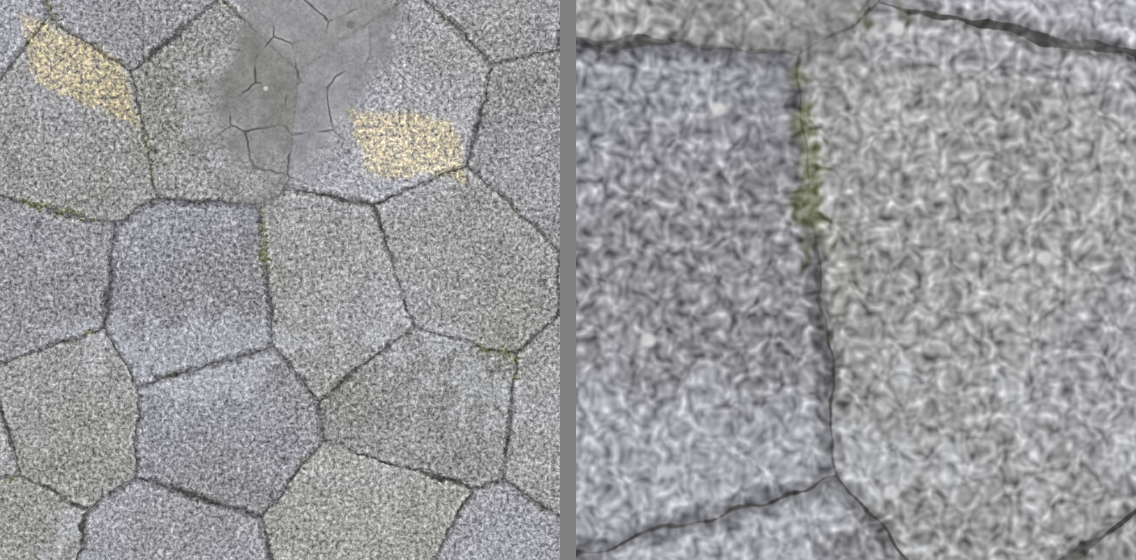
Left, the full canvas; right, a detail of the centre.
A Shadertoy shader for this texture:

```glsl
// Weathered concrete paving: irregular hexagonal stones from a jittered hex
// lattice (cellular distance to the borders), layered gradient noise for the
// grain, then joints, moss, pale yellow paint and a smooth, cracked worn area.

#define STONES 3.4        // stones across the canvas
#define JITTER 0.6        // irregularity of the lattice
#define GRAIN 135.0       // grain cells across the canvas
#define GRAIN_CONTRAST 0.255
#define JOINT_WIDTH 0.0019
#define STONE_COLOR vec3(0.622, 0.622, 0.630)
#define JOINT_COLOR vec3(0.29, 0.285, 0.28)
#define MOSS_COLOR vec3(0.47, 0.49, 0.36)
#define PAINT_TINT vec3(1.20, 1.13, 0.94)
#define LICHEN_COLOR vec3(0.73, 0.74, 0.765)

const float ROW_HEIGHT = 0.87;

vec2 hash2(vec2 p) {
    vec3 h = fract(p.xyx * vec3(0.1031, 0.1030, 0.0973));
    h += dot(h, h.yzx + 33.33);
    return fract((h.xx + h.yz) * h.zy);
}

float cornerSlope(vec2 cell, vec2 offset) {
    float angle = 6.2832 * hash2(cell + 57.0).x;
    return dot(vec2(cos(angle), sin(angle)), offset);
}

// Gradient noise, about -0.7 to 0.7
float noise(vec2 p) {
    vec2 i = floor(p), f = p - i, e = vec2(1, 0);
    vec2 u = f * f * f * (f * (f * 6.0 - 15.0) + 10.0);
    return mix(mix(cornerSlope(i, f), cornerSlope(i + e, f - e), u.x),
               mix(cornerSlope(i + e.yx, f - e.yx), cornerSlope(i + 1.0, f - 1.0), u.x), u.y);
}

vec2 stoneCenter(vec2 cell) {
    vec2 lattice = vec2(cell.x + 0.5 * mod(cell.y, 2.0), cell.y * ROW_HEIGHT);
    return lattice + JITTER * (hash2(cell + 19.0) - 0.5);
}

// x: distance to the nearest border, yz: random values of the stone
vec3 paving(vec2 p) {
    vec2 base = floor(vec2(p.x, p.y / ROW_HEIGHT));
    vec2 nearest = vec2(9.0), id = base;
    for (int k = 0; k < 25; k++) {
        vec2 cell = base + vec2(k % 5 - 2, k / 5 - 2);
        vec2 r = stoneCenter(cell) - p;
        if (dot(r, r) < dot(nearest, nearest)) { nearest = r; id = cell; }
    }
    float border = 9.0;
    for (int k = 0; k < 25; k++) {
        vec2 r = stoneCenter(base + vec2(k % 5 - 2, k / 5 - 2)) - p;
        vec2 across = r - nearest;
        if (dot(across, across) > 1e-4)
            border = min(border, dot(0.5 * (r + nearest), normalize(across)));
    }
    return vec3(border, hash2(id + 7.0));
}

// Scattered round spots; share is the part of grid cells that holds one
float spots(vec2 p, float count, float radius, float share) {
    vec2 cell = floor(p * count), h = hash2(cell + 91.0);
    vec2 center = (cell + 0.3 + 0.4 * h) / count;
    float present = step(hash2(cell + 33.0).x, share);
    return present * smoothstep(radius, radius * 0.4, length(p - center));
}

void mainImage(out vec4 fragColor, in vec2 fragCoord) {
    vec2 uv = fragCoord / iResolution.y;
    float pixel = 1.0 / iResolution.y;
    float coarse = noise(uv * 5.0 + 3.0);
    float medium = noise(uv * 21.0);
    float rough = noise(uv * 60.0 + 8.0);

    // Stones with ragged borders
    vec2 ragged = uv + 0.007 * vec2(medium, noise(uv * 19.0 + 40.0));
    ragged += 0.004 * vec2(rough, noise(uv * 55.0 + 23.0));
    vec3 stone = paving(ragged * STONES);
    float border = stone.x / STONES;

    // Worn area that loses its grain
    vec2 w = uv - vec2(0.53, 0.87);
    w.x -= 0.3 * w.y;
    float worn = 1.0 - smoothstep(0.65, 1.2, length(w / vec2(0.15, 0.25)) + 0.45 * coarse + 0.25 * medium);

    // Grain, skewed to light, and tone of each stone
    vec2 g = uv * GRAIN;
    g += 0.5 * vec2(noise(g * 0.5), noise(g * 0.5 + 31.0));
    float grain = noise(g) + 0.75 * noise(g * 1.8 + 11.0);
    grain += 0.35 * grain * abs(grain);
    float tone = 0.07 * (stone.y - 0.5) + 0.06 * coarse + 0.06 * medium + 0.06 * rough;
    tone += GRAIN_CONTRAST * grain * mix(1.0, 0.2, worn) - 0.055 * worn;
    vec3 color = STONE_COLOR + tone;
    color += (stone.z - 0.5 + 0.6 * coarse) * vec3(-0.010, -0.007, 0.03);

    // Pits, bright chips and lichen
    color *= 1.0 - 0.2 * spots(uv, 9.0, 0.011, 0.16);
    color = mix(color, vec3(0.85), 0.8 * spots(uv + 0.37, 22.0, 0.006, 0.06));
    float lichen = smoothstep(0.3, 0.42, noise(uv * 4.0 + 17.0) + 0.35 * medium + 0.2 * rough);
    color = mix(color, LICHEN_COLOR + 0.2 * grain, 0.45 * lichen * (1.0 - worn));

    // Two slanted areas of faded yellow paint
    for (int k = 0; k < 2; k++) {
        vec2 d = uv - mix(vec2(0.14, 0.875), vec2(0.73, 0.74), float(k));
        d.y += mix(0.42, 0.08, float(k)) * d.x;
        d.x += 0.25 * d.y;
        vec2 q = abs(d) - vec2(0.092, 0.055);
        float edge = max(q.x, q.y) + 0.012 * medium + 0.012 * rough;
        float paint = smoothstep(0.009, -0.009, edge) * (0.8 + 0.6 * grain + 0.5 * rough);
        color *= mix(vec3(1), PAINT_TINT, clamp(paint, 0.0, 1.0));
    }

    // Fine broken cracks in the worn area
    float crack = paving(ragged * STONES * 3.3 + 5.0).x / (STONES * 3.3);
    float broken = smoothstep(-0.3, 0.15, medium + coarse);
    color *= 1.0 - 0.36 * smoothstep(0.0012 + pixel, 0.0, crack) * broken * worn;
    color += 0.03 * smoothstep(0.003, 0.0, abs(crack - 0.005)) * broken * worn;

    // Soft worn shoulders, different on the two sides of a joint
    float keep = 1.0 - 0.85 * worn;
    float vary = smoothstep(-0.3, 0.5, noise(uv * 7.0 + 70.0) + 0.4 * medium);
    float width = JOINT_WIDTH * (0.45 + 1.9 * vary * vary) * (1.0 + 0.9 * rough);
    float chipped = border + 0.0016 * grain + 0.004 * rough;
    float shoulder = mix(0.004, 0.012, stone.z);
    color += 0.035 * smoothstep(0.006, 0.0, abs(chipped - width - shoulder)) * keep;
    color *= 1.0 - mix(0.1, 0.27, stone.z) * smoothstep(width + shoulder, width, chipped) * keep;

    // Joints of varying width and depth
    float depth = mix(0.5, 0.95, smoothstep(-0.35, 0.2, noise(uv * 13.0 + 50.0) + 0.7 * rough));
    float joint = smoothstep(width + 1.3 * pixel, width - 1.3 * pixel, border + 0.0006 * grain);
    color = mix(color, JOINT_COLOR + 0.12 * grain, depth * joint * keep);

    // Moss tufts along some joints
    float mossy = smoothstep(0.22, 0.42, noise(uv * 5.0 + 120.0) + 0.4 * rough + 0.2 * medium);
    float moss = mossy * smoothstep(0.014, 0.003, border + 0.008 * grain) * keep;
    color = mix(color, MOSS_COLOR + 0.28 * grain, 0.65 * moss);

    fragColor = vec4(clamp(color, 0.0, 1.0), 1.0);
}
```
